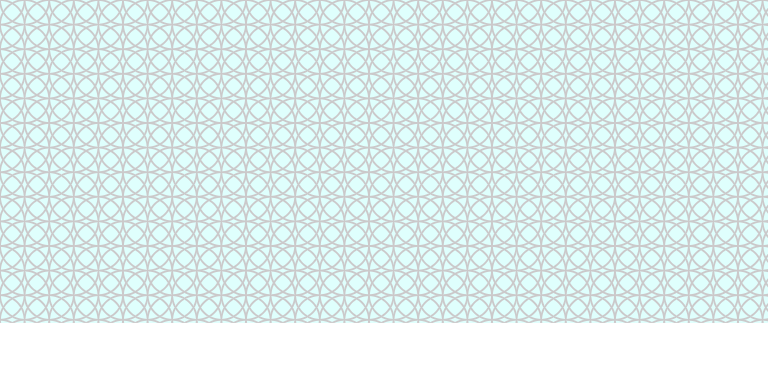
Write a Shadertoy shader that draws this pattern.

```glsl
// Overlapping grey circles on pale aqua, above a plain white strip. One circle
// sits on every point of a square grid and passes through its four neighbours,
// so the arcs form starry nodes with curved diamonds between them.

const float STEP = 0.06406;      // grid spacing, in canvas heights
const float STRIP_TOP = 0.159;   // upper edge of the white strip
const float RADIUS = 1.0;        // circle radius, in grid steps
const float HALF_LINE = 0.038;   // half line width, in grid steps

const vec3 AQUA = vec3(0.875, 1.0, 0.993);
const vec3 GREY = vec3(0.795, 0.787, 0.792);
const vec3 WHITE = vec3(1.0);

float ringDistance(vec2 p, vec2 center, float radius) {
    return abs(length(p - center) - radius);
}

// Distance to the nearest of the rings centred on all integer points.
float ringGrid(vec2 p, float radius) {
    vec2 cell = fract(p);
    float d = 10.0;
    for (int j = -1; j <= 2; j++) {
        for (int i = -1; i <= 2; i++) {
            d = min(d, ringDistance(cell, vec2(i, j), radius));
        }
    }
    return d;
}

// Antialiased coverage of the region where d is negative.
float coverage(float d, float pixel) {
    return clamp(0.5 - d / pixel, 0.0, 1.0);
}

void mainImage(out vec4 fragColor, in vec2 fragCoord) {
    vec2 uv = fragCoord / iResolution.y;
    float pixel = 1.0 / iResolution.y;

    // Grid coordinates start at the top left corner.
    vec2 p = vec2(uv.x, 1.0 - uv.y) / STEP;
    float d = ringGrid(p, RADIUS) - HALF_LINE;

    vec3 color = mix(AQUA, GREY, coverage(d, pixel / STEP));
    color = mix(color, WHITE, coverage(uv.y - STRIP_TOP, pixel));
    fragColor = vec4(color, 1.0);
}
```
